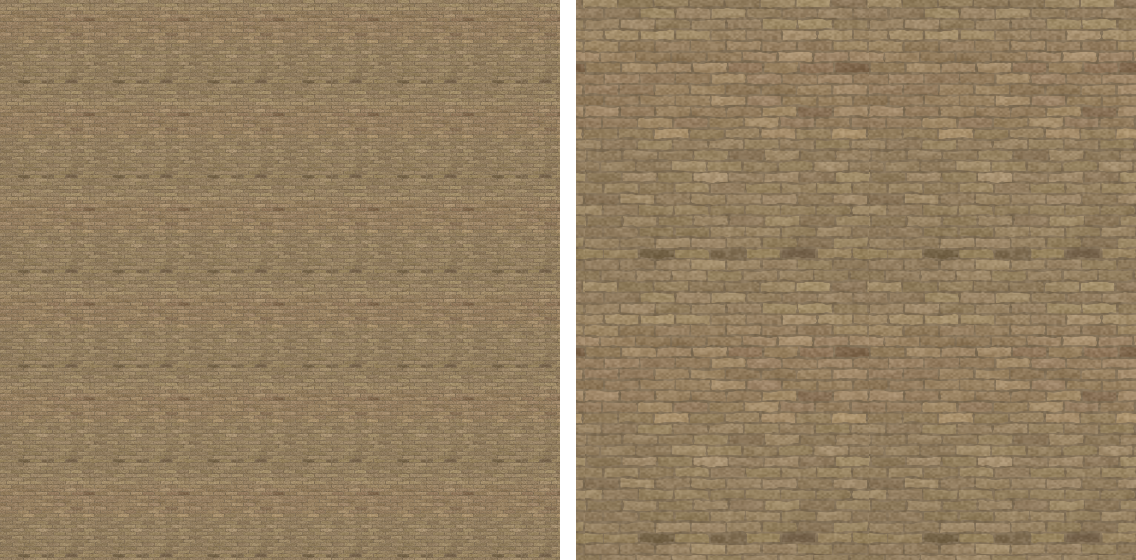
Left, the full canvas; right, a detail of the centre.
A Shadertoy shader for this texture:

```glsl
float hash(vec2 p) {
    return fract(sin(dot(p, vec2(127.1, 311.7))) * 43758.5453);
}

float valueNoise(vec2 p) {
    vec2 i = floor(p), f = fract(p);
    f = f * f * (3.0 - 2.0 * f);
    return mix(mix(hash(i), hash(i + vec2(1, 0)), f.x),
               mix(hash(i + vec2(0, 1)), hash(i + vec2(1, 1)), f.x), f.y);
}

// Colour of one brick, from its column and row inside the repeating panel
vec3 brickColour(vec2 id) {
    float height = id.y / 26.0;
    float tone = hash(id + 3.7) + hash(id + 19.3) - 1.0;
    float hue = hash(id + 41.9);

    // Light and dark bricks alternate along every other course of the lower half
    float checker = smoothstep(0.06, 0.16, height) * (1.0 - smoothstep(0.4, 0.5, height));
    float parity = mod(id.x, 2.0) * 2.0 - 1.0;
    float evenCourse = 1.0 - mod(id.y, 2.0);
    tone = mix(tone, tone * 0.65 + parity * evenCourse * 0.35, checker);

    vec3 colour = mix(vec3(0.592, 0.516, 0.378), vec3(0.597, 0.512, 0.397), hue);
    colour += tone * vec3(0.07, 0.066, 0.055);

    // Slightly warmer courses above the middle
    float warmth = smoothstep(0.42, 0.52, height) * (1.0 - smoothstep(0.72, 0.86, height));
    colour += warmth * vec3(0.012, -0.001, 0.002);

    // One pale course, one with a few brown bricks, one with burnt bricks
    if (id.y == 12.0) colour += vec3(0.045, 0.036, 0.02) * step(0.4, hue);
    if (id.y == 18.0) colour -= vec3(0.06, 0.062, 0.055) * step(0.65, hue);
    if (id.y == 1.0) {
        float burnt = step(1.0, id.x) * (1.0 - mod(id.x, 2.0));
        colour += mix(vec3(0.015, 0.015, 0.0), vec3(-0.115, -0.105, -0.085), burnt);
    }
    return colour;
}

void mainImage(out vec4 fragColor, in vec2 fragCoord) {
    // Square panel repeated across the canvas
    vec2 uv = fragCoord / iResolution.xy;
    vec2 panel = fract(uv * 5.908 + vec2(0.0, 0.0117));

    // Running bond: 8 bricks by 26 courses, with slightly uneven joints
    vec2 grid = panel * vec2(8.0, 26.0);
    grid.y += 0.16 * (valueNoise(panel * vec2(20.0, 26.0) + 31.0) - 0.5);
    float course = mod(floor(grid.y), 26.0);
    grid.x += 0.5 * mod(course, 2.0) + 0.16 * (hash(vec2(course, 5.3)) - 0.5);
    vec2 id = vec2(mod(floor(grid.x), 8.0), course);
    vec2 cell = fract(grid);

    // Distance to the joints, in course heights
    vec2 edge = (0.5 - abs(cell - 0.5)) * vec2(3.25, 1.0);
    float chipped = 0.1 + 0.12 * (valueNoise(panel * vec2(60.0, 90.0)) - 0.5);
    vec2 blur = 0.4 * 5.908 * 26.0 / iResolution.xy + 0.01;
    vec2 inside = smoothstep(chipped - blur, chipped + blur, edge);
    float brickMask = inside.x * inside.y;

    // Sandy grain, blotches and a soft shadow under each brick
    float grain = valueNoise(panel * vec2(110.0, 140.0)) - 0.5;
    float blotch = valueNoise(panel * vec2(36.0, 62.0) + 80.0) - 0.5;
    vec3 brick = brickColour(id) + 0.095 * grain + 0.045 * blotch;
    brick += 0.03 * (cell.y - 0.5);

    // Mortar that fades in and out of the brick tone
    float wear = valueNoise(panel * vec2(32.0, 52.0) + 140.0);
    vec3 mortar = mix(vec3(0.475, 0.41, 0.315), vec3(0.55, 0.475, 0.37), wear) + 0.08 * grain;

    fragColor = vec4(mix(mortar, brick, brickMask), 1.0);
}
```
